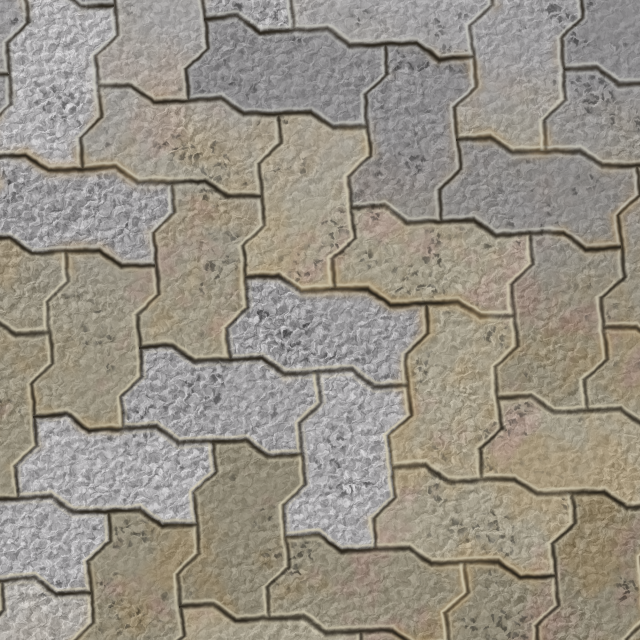
Give the GLSL for this texture, as a WebGL 1 fragment shader.

```glsl
precision highp float;
// Worn zigzag concrete pavers laid in a tilted herringbone of 2:1 blocks.
// A skewed grid is bent by a sawtooth so every joint kinks once per cell;
// cellular relief gives the grain, layered sines the stains and joint wear.

uniform vec2 u_resolution;

#define ORIGIN vec2(0.319, 0.027)    // a block corner, measured from the top left
#define ACROSS vec2(0.140, 0.0202)   // grid step to the right
#define DOWN vec2(-0.0254, 0.1283)   // grid step downwards
#define KINK vec2(0.095, 0.075)      // zigzag depth of upright and level joints
#define JOINT vec2(0.0030, 0.0040)   // shadow width of upright and level joints
#define GRAIN 72.0                   // relief cells across the canvas
#define COOL vec3(0.585, 0.580, 0.585)
#define WARM vec3(0.600, 0.575, 0.505)
#define OCHRE vec3(0.640, 0.510, 0.320)
#define PINK vec3(0.630, 0.520, 0.490)
#define SAND vec3(0.840, 0.810, 0.710)
#define SHADOW vec3(0.160, 0.140, 0.105)

vec2 hash2(vec2 p) {
  return fract(sin(vec2(dot(p, vec2(127.1, 311.7)), dot(p, vec2(269.5, 183.3)))) * 43758.5);
}

// Layered sines, roughly -1 to 1
float waves(vec2 p) {
  float sum = 0.0, amp = 0.5;
  for (int i = 0; i < 4; i++) {
    sum += amp * sin(p.x + 1.4 * sin(p.y)) * cos(0.8 * p.y + sin(p.x * 0.7));
    p = mat2(0.8, 0.6, -0.6, 0.8) * p * 1.9 + 1.3;
    amp *= 0.7;
  }
  return sum;
}

// Distance to the nearest scattered point
float cellular(vec2 p) {
  vec2 base = floor(p), f = p - base;
  float nearest = 4.0;
  for (int y = -1; y <= 1; y++) {
    for (int x = -1; x <= 1; x++) {
      vec2 cell = vec2(float(x), float(y));
      vec2 gap = cell + hash2(base + cell) - f;
      nearest = min(nearest, dot(gap, gap));
    }
  }
  return sqrt(nearest);
}

// Cellular noise lit from one side
float relief(vec2 p) {
  return cellular(p) - cellular(p + vec2(0.28, 0.32));
}

// Gentle slope through each integer, steep return at each half
vec2 sawtooth(vec2 x) {
  vec2 t = fract(x + 0.5) - 0.5;
  return sign(t) * min(abs(t) / 0.36, (0.5 - abs(t)) / 0.14);
}

float band(float d, float width) {
  return exp(-d * d / (width * width));
}

void main() {
  vec2 p = gl_FragCoord.xy / u_resolution;
  p.y = 1.0 - p.y;

  // Skewed, kinked grid with slightly chipped edges
  vec2 q = p - ORIGIN;
  float area = ACROSS.x * DOWN.y - ACROSS.y * DOWN.x;
  vec2 grid = vec2(q.x * DOWN.y - q.y * DOWN.x, ACROSS.x * q.y - ACROSS.y * q.x) / area;
  vec2 bend = sawtooth(grid);
  vec2 w = grid + vec2(-KINK.x * bend.y, KINK.y * bend.x);
  w += 0.016 * vec2(waves(p * 45.0), waves(p.yx * 45.0 + 7.0));

  // Herringbone: two cells of a level block, then two of an upright one
  vec2 cell = floor(w);
  float k = mod(cell.x + cell.y, 4.0);
  bool level = k < 1.5;
  vec2 corner = cell - (level ? vec2(k, 0.0) : vec2(0.0, k - 2.0));
  vec2 size = level ? vec2(2.0, 1.0) : vec2(1.0, 2.0);
  vec2 lo = w - corner, hi = size - lo;
  vec2 edge = mix(lo, -hi, step(hi, lo)) * vec2(0.128, 0.122);
  vec2 tone = hash2(corner + 3.0);

  // Block colour: cooler at the top, with odd pale blocks and stains
  float warmth = smoothstep(0.08, 0.55, p.y + 0.12 * waves(p * 6.0) + 0.3 * (tone.x - 0.5));
  float pale = smoothstep(0.86, 0.90, tone.y);
  vec3 color = mix(COOL, WARM, warmth);
  color = mix(color, OCHRE, 0.3 * warmth * smoothstep(0.1, 0.8, waves(p * 11.0 + 2.0) + 0.4 * tone.x));
  color = mix(color, PINK, 0.55 * warmth * smoothstep(0.15, 0.8, waves(p * 13.0 + 9.0)));
  color = mix(color, COOL + 0.07, pale) + 0.11 * (tone.x - 0.5);

  // Embossed grain and clustered pits
  vec2 g = p * GRAIN + 0.5 * vec2(waves(p * 90.0), waves(p * 90.0 + 4.0));
  float rough = 1.0 + 0.7 * pale + 0.5 * waves(p * 17.0);
  color += rough * (0.15 * relief(g) + 0.11 * relief(g * 2.1 + 5.0));
  float pits = smoothstep(0.15, 0.6, waves(p * 22.0 + 5.0)) * (1.0 - smoothstep(0.1, 0.4, cellular(g * 0.9)));
  color *= 1.0 - 0.35 * pits;

  // Rust beside joints
  float rim = min(abs(edge.x), abs(edge.y));
  color = mix(color, OCHRE, 0.6 * band(rim, 0.011) * smoothstep(0.0, 0.6, waves(p * 9.0 + 6.0)));

  // Joints: sandy lips beside a shadow that drifts and fades
  float wear = waves(p * 19.0 + 3.0);
  vec2 e = edge + 0.0018 * wear;
  float lip = max(0.75 * band(e.y + 0.0052, 0.0027), 0.85 * band(e.x + 0.0040, 0.0029));
  lip = max(lip, 0.40 * max(band(e.y - 0.0080, 0.0025), band(e.x - 0.0062, 0.0022)));
  float dark = max(band(e.y - 0.0012, JOINT.y), 0.85 * band(e.x - 0.0012, JOINT.x));
  vec3 sand = mix(SAND, vec3(0.80, 0.80, 0.77), 1.0 - warmth);
  color = mix(color, sand, lip * (0.85 + 0.25 * wear));
  color = mix(color, SHADOW, dark * clamp(0.82 - 0.35 * wear, 0.35, 0.97));

  gl_FragColor = vec4(clamp(color, 0.0, 1.0), 1.0);
}
```
